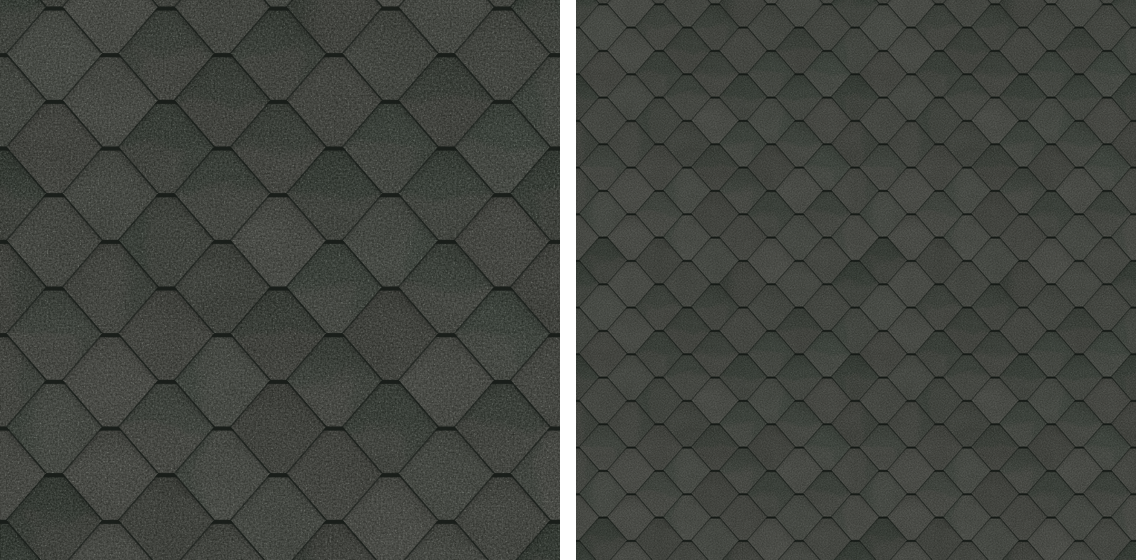
Left, the tile; right, the same tile 2 across and 2 down.
Reproduce this texture procedurally as a three.js fragment shader.

```glsl
// Dark asphalt roof shingles: staggered tabs with flat tips, 5 across and 6 down.
// Each row of tabs widens upward over the row below it and casts a thin shadow;
// wrapping gradient noise gives the mineral granules and the weathered patches.

varying vec2 vUv;

float hash(vec2 p) {
  vec3 q = fract(vec3(p.xyx) * 0.1031);
  q += dot(q, q.yzx + 33.33);
  return fract((q.x + q.y) * q.z);
}

// Dot product of a lattice point's random gradient with the offset to it
float corner(vec2 cell, vec2 offset, vec2 period) {
  float angle = 6.2832 * hash(mod(cell, period) + 7.0);
  return dot(vec2(cos(angle), sin(angle)), offset);
}

// Gradient noise that repeats after a whole number of cells
float noise(vec2 period, vec2 shift) {
  vec2 p = vUv * period + shift;
  vec2 i = floor(p), f = fract(p);
  vec2 u = f * f * f * (f * (f * 6.0 - 15.0) + 10.0);
  vec2 x = vec2(1.0, 0.0);
  return mix(mix(corner(i, f, period), corner(i + x, f - x, period), u.x),
             mix(corner(i + x.yx, f - x.yx, period), corner(i + 1.0, f - 1.0, period), u.x), u.y);
}

void main() {
  // Tips lie on a staggered lattice, with two rows per vertical repeat
  vec2 p = vUv * vec2(5.0, 6.0) - vec2(0.485, 0.93);
  float row = floor(p.y * 2.0);
  float y = p.y - row * 0.5;
  float x = fract(p.x - 0.5 * mod(row, 2.0) + 0.5) - 0.5;

  // Slanted side of the tab: negative inside it, in canvas units
  float tipHalf = 0.07, slope = 0.72;
  float side = (abs(x) - tipHalf - slope * y) * 0.151;

  // Outside this row's tab, the tab one row lower shows
  float under = step(0.0, side);
  float tabRow = row - under;
  float tabY = y + 0.5 * under;
  float tabShift = p.x - 0.5 * mod(tabRow, 2.0) + 0.5;
  float tabX = fract(tabShift) - 0.5;
  vec2 id = vec2(mod(floor(tabShift), 5.0), mod(tabRow, 12.0));

  // Tone of each tab, with darker green wear at the top or along one side
  float blotch = noise(vec2(10.0, 14.0), vec2(0.3)) + 0.5 * noise(vec2(26.0, 34.0), vec2(0.6));
  float topWear = step(0.66, hash(id + 31.0)) * smoothstep(0.42, 0.56, tabY + 0.2 * blotch);
  float flip = sign(hash(id + 53.0) - 0.5);
  float sideWear = step(0.6, hash(id + 71.0)) * smoothstep(0.12, 0.26, tabX * flip + 0.15 * blotch);
  float wear = max(topWear, 0.8 * sideWear);
  vec3 color = vec3(0.268, 0.277, 0.257);
  color += 0.034 * (hash(id + 11.0) - 0.5) + 0.016 * blotch;
  color += vec3(0.008, 0.0, 0.003) * (hash(id + 97.0) - 0.5);
  color -= vec3(0.034, 0.022, 0.026) * wear;
  color -= 0.016 * smoothstep(0.6, 1.0, tabY);

  // Mineral granules and a few pale specks
  float grain = 0.085 * noise(vec2(251.0), vec2(0.37)) + 0.075 * noise(vec2(367.0), vec2(0.21));
  float specks = smoothstep(0.25, 0.6, noise(vec2(307.0), vec2(0.43)));
  color += grain + vec3(0.09, 0.095, 0.09) * specks;

  // Soft shadow below the slanted sides, with a crisp line stronger on the left
  float leftSide = smoothstep(-0.02, 0.02, -x);
  color *= 1.0 - 0.3 * under * exp(-side / 0.0045) * mix(0.7, 1.0, leftSide);
  float line = 1.0 - smoothstep(0.0004, 0.0024, abs(side - 0.0007));
  line *= mix(0.6, 0.85, leftSide) * (0.95 + 0.25 * blotch);
  vec3 shadowColor = vec3(0.105, 0.125, 0.108);
  color = mix(color, shadowColor, clamp(line, 0.0, 1.0));

  // Dark bar under each flat tip, widening downward
  float nearRow = floor(p.y * 2.0 + 0.5);
  float drop = nearRow * 0.5 - p.y;
  float tipX = abs(fract(p.x - 0.5 * mod(nearRow, 2.0) + 0.5) - 0.5);
  float bar = smoothstep(-0.008, 0.006, drop) * (1.0 - smoothstep(0.036, 0.052, drop));
  bar *= 1.0 - smoothstep(-0.008, 0.008, tipX - tipHalf - slope * drop);
  color = mix(color, shadowColor * 0.9, 0.95 * bar);

  gl_FragColor = vec4(color, 1.0);
}
```
